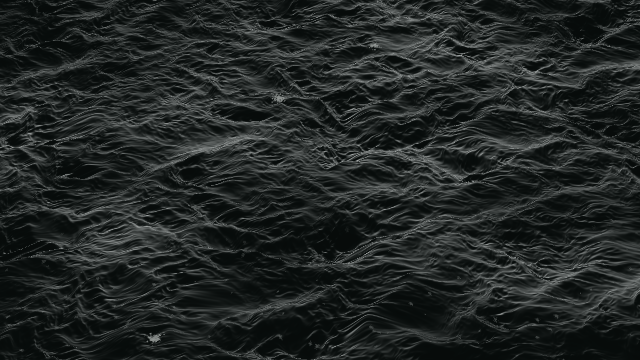
Give the GLSL for this texture, as a Shadertoy shader.

```glsl
// Dark, choppy open sea seen obliquely from above under a dull sky.
// Ridged, sheared noise forms the waves; a short march hides what lies behind
// each crest, and slopes tilted away from the viewer catch the sky light.

const float WAVE_LIFT = 0.08;      // screen rise per unit of wave height
const float MARCH_SPAN = 0.125;    // deepest trough reached by the march
const int MARCH_STEPS = 34;
const float SLOPE_SPREAD = 8.6;    // typical steepness of the water
const vec2 WAVE_FREQUENCY = vec2(3.4, 8.0);
const vec3 SEA_TINT = vec3(-0.012, 0.006, 0.002);
const vec3 FOAM_COLOUR = vec3(0.62, 0.64, 0.63);

vec2 hash2(vec2 p) {
    vec3 q = fract(vec3(p.xyx) * vec3(0.1031, 0.1030, 0.0973));
    q += dot(q, q.yzx + 33.33);
    return fract((q.xx + q.yz) * q.zy);
}

float cornerRamp(vec2 cell, vec2 offset) {
    return dot(hash2(cell) * 2.0 - 1.0, offset);
}

float gradientNoise(vec2 p) {
    vec2 i = floor(p), f = fract(p);
    vec2 u = f * f * f * (f * (f * 6.0 - 15.0) + 10.0);
    vec2 e = vec2(1.0, 0.0);
    float low = mix(cornerRamp(i, f), cornerRamp(i + e.xy, f - e.xy), u.x);
    float high = mix(cornerRamp(i + e.yx, f - e.yx), cornerRamp(i + e.xx, f - e.xx), u.x);
    return mix(low, high, u.y);
}

// Sharp crests at zero height, troughs below. Crests of successive octaves
// lean left and right in turn, and ripples come and go with the wave below.
float waveHeight(vec2 plane, int octaves) {
    vec2 p = plane * WAVE_FREQUENCY + vec2(17.3, 41.7);
    float height = 0.0, amplitude = 1.0, tilt = 0.9;
    p.y -= 0.45 * p.x;
    for (int i = 0; i < octaves; i++) {
        float n = gradientNoise(p);
        height -= amplitude * (sqrt(n * n + 0.002) - 0.045);
        p.x += 0.4 * n;
        p.y += tilt * p.x;
        p = p * vec2(1.9, 2.0) + vec2(11.9, 7.3);
        amplitude *= 0.5 + 0.45 * n;
        tilt = -tilt;
    }
    return height;
}

// Nearest point of the water that covers this spot of the plane.
vec2 findSurface(vec2 plane) {
    float stride = MARCH_SPAN / float(MARCH_STEPS);
    float depth = plane.y, previousGap = -0.1;
    for (int i = 0; i <= MARCH_STEPS; i++) {
        float gap = depth + WAVE_LIFT * waveHeight(vec2(plane.x, depth), 4) - plane.y;
        if (gap >= 0.0) {
            depth -= stride * gap / max(gap - previousGap, 1e-5);
            break;
        }
        previousGap = gap;
        depth += stride;
    }
    return vec2(plane.x, depth);
}

float softRamp(float x, float sharpness) {
    return log(1.0 + exp(sharpness * x)) / sharpness;
}

// Ragged, broken blobs in a random share of the cells.
float scatteredFoam(vec2 p, float chance, float radius) {
    vec2 cell = floor(p);
    vec2 centre = 0.3 + 0.4 * hash2(cell + 5.7);
    vec2 pick = hash2(cell + 91.3);
    float size = radius * (0.5 + pick.y);
    float ragged = 1.4 * gradientNoise(p * 3.0 / radius);
    float reach = length(fract(p) - centre) / size + ragged;
    return step(pick.x, chance) * (1.0 - smoothstep(0.4, 0.9, reach));
}

vec3 seaColour(vec2 screen, float aspect) {
    // Mild perspective: waves shrink towards the top
    float shrink = mix(0.8, 1.4, screen.y);
    vec2 plane = vec2((screen.x - 0.5 * aspect) * shrink,
                      screen.y * (0.8 + 0.3 * screen.y));
    vec2 surface = findSurface(plane);

    // Slope along the line of sight
    vec2 probe = vec2(0.0, 0.0016);
    float slope = (waveHeight(surface + probe, 5) - waveHeight(surface - probe, 5))
                / (2.0 * probe.y);

    // Sky light, broad patches and darker margins
    vec2 fromGlow = screen / vec2(aspect, 1.0) - vec2(0.55, 0.64);
    float light = 0.52 - slope / SLOPE_SPREAD;
    light += 1.5 * gradientNoise(surface * vec2(2.1, 4.3) + 3.7);
    light += 0.39 - 2.1 * dot(fromGlow, fromGlow);
    float grey = 0.038 + 0.25 * softRamp(0.95 * light - 0.07, 2.8);
    vec3 colour = vec3(min(grey, 0.65)) + SEA_TINT;

    // Few whitecaps, and faint flecks on the near water
    float caps = scatteredFoam(surface * vec2(3.5, 6.0), 0.09, 0.07);
    float flecks = scatteredFoam(surface * vec2(60.0, 110.0), 0.04, 0.3);
    flecks *= 0.35 * (1.0 - smoothstep(0.15, 0.5, screen.y));
    return mix(colour, FOAM_COLOUR, max(0.8 * caps, flecks));
}

void mainImage(out vec4 fragColor, in vec2 fragCoord) {
    float aspect = iResolution.x / iResolution.y;
    vec2 shift = vec2(0.2, 0.25);
    vec3 colour = seaColour((fragCoord + shift) / iResolution.y, aspect);
    colour += seaColour((fragCoord - shift) / iResolution.y, aspect);
    fragColor = vec4(0.5 * colour, 1.0);
}
```
